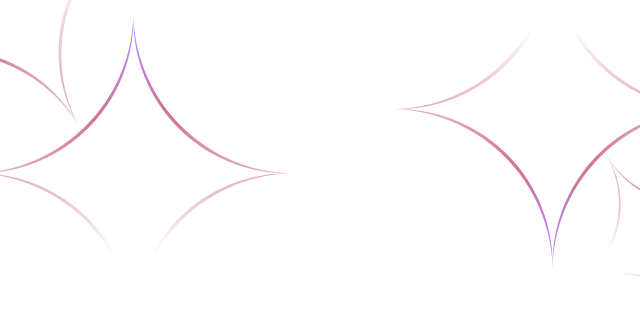
A WebGL 1 fragment shader for this background:

```glsl
precision highp float;
// Draws thin four-pointed star outlines fading from violet through rose into white.
uniform vec2 u_resolution;

// Blends one star over the base; "up" points from its center to the violet tip.
vec3 addStar(vec3 base, vec2 p, vec2 center, float radius, vec2 up) {
  vec2 offset = (p - center) / radius;
  vec2 q = vec2(dot(offset, vec2(up.y, -up.x)), dot(offset, up));

  // Four mirrored concave arcs, tapering to nothing at the tips
  vec2 inset = 1.0 - abs(q);
  float dist = length(inset) - 1.0;
  vec2 taper = max(inset, 0.0);
  float halfWidth = 0.021 * taper.x * taper.y;

  // Share of the pixel covered by the stroke
  float pixel = 1.0 / (u_resolution.y * radius);
  float coverage = (clamp(dist + 0.5 * pixel, -halfWidth, halfWidth)
                  - clamp(dist - 0.5 * pixel, -halfWidth, halfWidth)) / pixel;

  // Violet tip, rose shoulders, transparent lower arms
  vec3 rose = vec3(0.82, 0.46, 0.58);
  vec3 violet = vec3(0.72, 0.50, 0.98);
  vec3 ink = mix(rose, violet, smoothstep(0.28, 0.95, q.y));
  float fade = clamp((q.y + 0.51) / 0.84, 0.0, 1.0);
  return mix(base, ink, coverage * fade);
}

void main() {
  // Canvas height is one unit
  vec2 p = gl_FragCoord.xy / u_resolution.y;
  p.x += 1.0 - 0.5 * u_resolution.x / u_resolution.y;

  vec3 color = vec3(1.0);

  // Two large upright stars, the right one inverted
  color = addStar(color, p, vec2(0.4167, 0.4583), 0.495, vec2(0.0, 1.0));
  color = addStar(color, p, vec2(1.7266, 0.6589), 0.497, vec2(0.0, -1.0));

  // Tilted stars cropped by the corners
  color = addStar(color, p, vec2(0.0193, 1.0076), 0.4635, vec2(-0.870, -0.492));
  color = addStar(color, p, vec2(2.047, 0.2552), 0.2995, vec2(0.863, 0.505));

  gl_FragColor = vec4(color, 1.0);
}
```
